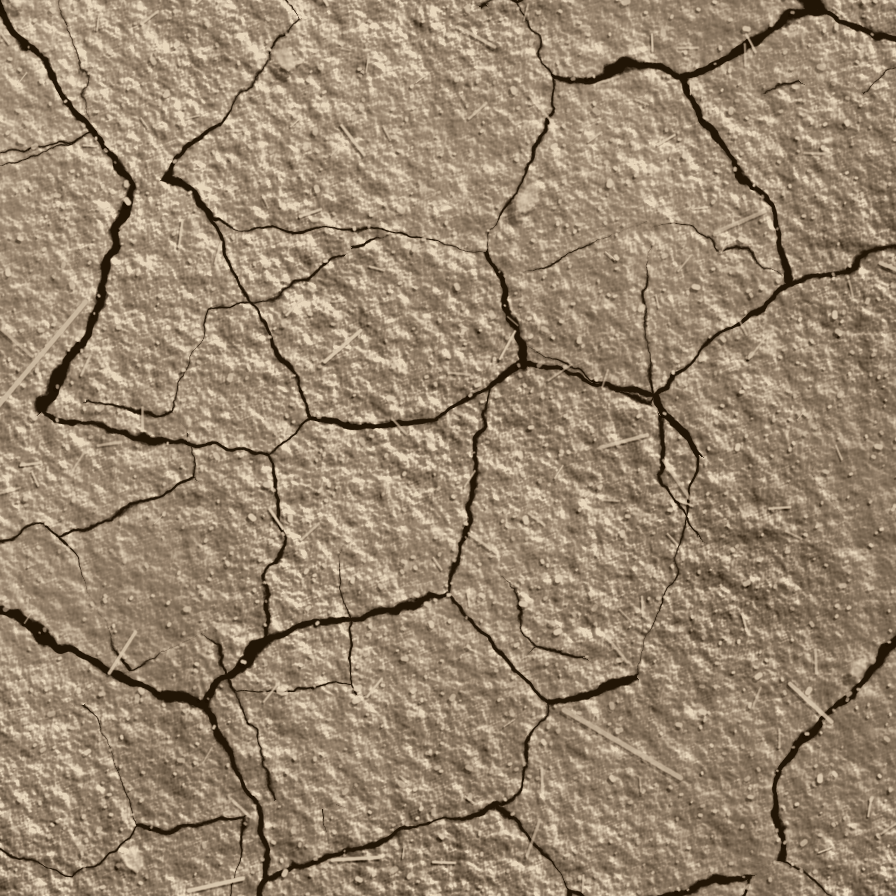
Write a WebGL 2 fragment shader that draws this texture.

```glsl
#version 300 es
precision highp float;

uniform vec2 u_resolution;
out vec4 fragColor;

// Soil colours, from crack floor to sunlit chaff
const vec3 DARK = vec3(0.16, 0.11, 0.05);
const vec3 MID = vec3(0.61, 0.53, 0.44);
const vec3 PALE = vec3(0.84, 0.77, 0.67);

// Values to tune; lengths are fractions of the canvas
const float BASE_TONE = 0.585;
const float CRACK_TONE = 0.13;
const float LIT_RELIEF = 2.7;
const float SHADED_RELIEF = 1.5;
const float RELIEF_SCALE = 46.0;
const float RELIEF_STEP = 0.003;
const float PLATES = 3.7;
const float PLATE_CRACK = 0.0027;
const float SPLITS = 6.3;
const float SPLIT_CRACK = 0.0015;
const float SOFTNESS = 0.0013;
const vec2 TO_LIGHT = vec2(0.6, 0.8);
const float PI = 3.14159;

vec3 hash3(vec2 p) {
    vec3 q = fract(p.xyx * vec3(0.1031, 0.1030, 0.0973));
    q += dot(q, q.yxz + 33.33);
    return fract((q.xxy + q.yzz) * q.zyx);
}

float noise(vec2 p) {
    vec2 c = floor(p), f = fract(p);
    f = f * f * (3.0 - 2.0 * f);
    float low = mix(hash3(c).x, hash3(c + vec2(1, 0)).x, f.x);
    float high = mix(hash3(c + vec2(0, 1)).x, hash3(c + vec2(1, 1)).x, f.x);
    return mix(low, high, f.y);
}

float fbm(vec2 p) {
    const mat2 TURN = mat2(1.7, 1.3, -1.3, 1.7);
    float sum = 0.0, weight = 0.5;
    for (int i = 0; i < 4; i++) {
        sum += weight * noise(p);
        p = TURN * p + 17.3;
        weight *= 0.5;
    }
    return sum;
}

vec2 site(vec2 cell) {
    return cell + 0.08 + 0.84 * hash3(cell + 40.0).xy;
}

// Signed distance to the cracks between cells; only a share of edges opens
float crackGap(vec2 p, float cells, float share, float halfWidth) {
    vec2 q = p * cells, corner = floor(q), home = corner, toHome = vec2(9.0);
    for (int j = -1; j <= 1; j++)
    for (int i = -1; i <= 1; i++) {
        vec2 cell = corner + vec2(i, j);
        vec2 r = site(cell) - q;
        if (dot(r, r) < dot(toHome, toHome)) { toHome = r; home = cell; }
    }
    float gap = 1.0;
    for (int j = -2; j <= 2; j++)
    for (int i = -2; i <= 2; i++) {
        if (i == 0 && j == 0) continue;
        vec2 cell = home + vec2(i, j);
        float chance = hash3(home + cell + 71.0).x;
        if (chance > share) continue;
        vec2 r = site(cell) - q;
        float d = dot(0.5 * (toHome + r), normalize(r - toHome)) / cells;
        gap = min(gap, d - halfWidth * mix(0.4, 1.7, chance / share));
    }
    return gap;
}

// Scattered capsules: x = lit cover, y = thrown shadow
vec2 scatter(vec2 p, float cells, float density, float halfLength, float halfWidth, float soft) {
    vec2 corner = floor(p * cells), result = vec2(0.0);
    for (int j = -1; j <= 1; j++)
    for (int i = -1; i <= 1; i++) {
        vec2 cell = corner + vec2(i, j);
        vec3 place = hash3(cell + cells);
        if (place.z > density) continue;
        vec3 form = hash3(cell + 57.0 + cells);
        float size = mix(0.45, 1.0, form.y);
        vec2 dir = vec2(cos(PI * form.x), sin(PI * form.x));
        vec2 d = p - (cell + place.xy) / cells;
        vec2 s = d + TO_LIGHT * (halfWidth + 0.0012);
        float reach = halfLength * size;
        float body = length(d - dir * clamp(dot(d, dir), -reach, reach)) - halfWidth * size;
        float shadow = length(s - dir * clamp(dot(s, dir), -reach, reach)) - halfWidth * size;
        vec2 cover = 1.0 - smoothstep(-soft, soft, vec2(body, shadow));
        result = max(result, cover * mix(0.55, 1.0, form.z));
    }
    return result;
}

void lay(inout float tone, vec2 piece, float pieceTone) {
    tone -= 0.22 * piece.y * (1.0 - piece.x);
    tone = mix(tone, pieceTone, piece.x);
}

void main() {
    float side = min(u_resolution.x, u_resolution.y);
    vec2 p = gl_FragCoord.xy / side;
    float soft = max(SOFTNESS, 0.75 / side);

    // Ragged coordinates for cracks and stones
    vec2 bend = vec2(fbm(p * 7.0 + 3.0), fbm(p * 7.0 + 31.0)) - 0.47;
    vec2 chip = vec2(fbm(p * 50.0), fbm(p * 50.0 + 9.0)) - 0.47;
    vec2 ragged = p + 0.085 * bend + 0.012 * chip;

    // Soil: slanting light, broad stains and fine relief
    float tone = BASE_TONE - 0.13 * dot(p - 0.5, vec2(0.6, -0.6));
    tone += 0.2 * (fbm(p * 5.0 + 60.0) - 0.47);
    float slope = fbm(p * RELIEF_SCALE) - fbm((p + TO_LIGHT * RELIEF_STEP) * RELIEF_SCALE);
    float roughness = mix(0.6, 1.4, noise(p * 6.0 + 12.0));
    tone += roughness * slope * (slope > 0.0 ? LIT_RELIEF : SHADED_RELIEF);

    // Cracks: wide plate borders and thin, fading splits
    float taper = fbm(p * 18.0 + 5.0) - 0.47;
    float plateGap = crackGap(ragged, PLATES, 0.85, PLATE_CRACK) + 0.005 * taper;
    float fade = 0.005 * smoothstep(0.45, 0.75, noise(p * 6.0 + 80.0));
    float splitGap = crackGap(ragged + 5.0, SPLITS, 0.38, SPLIT_CRACK) + 0.003 * taper + fade;
    float gap = min(plateGap, splitGap);
    tone += 0.05 * (1.0 - smoothstep(0.003, 0.014, gap));
    tone -= 0.1 * (1.0 - smoothstep(0.0, 0.004, gap));
    tone = mix(CRACK_TONE, tone, smoothstep(-soft, soft, gap));

    // Loose matter: crumbs, chaff, straw and stones
    lay(tone, scatter(p, 62.0, 0.36, 0.0008, 0.0021, soft), 0.86);
    lay(tone, scatter(p, 27.0, 0.36, 0.002, 0.0032, soft), 0.86);
    lay(tone, scatter(p, 17.0, 0.3, 0.013, 0.0015, soft), 0.86);
    lay(tone, scatter(p, 7.0, 0.42, 0.032, 0.0024, soft), 0.85);
    lay(tone, scatter(p, 3.6, 0.32, 0.08, 0.003, soft), 0.8);
    vec2 lumpy = p + 0.02 * bend + 0.012 * chip;
    lay(tone, scatter(lumpy, 5.0, 0.25, 0.006, 0.014, 2.0 * soft), 0.84 + slope);

    // Tone to colour
    vec3 colour = mix(DARK, MID, clamp((tone - DARK.r) / (MID.r - DARK.r), -0.1, 1.0));
    colour = mix(colour, PALE, clamp((tone - MID.r) / (PALE.r - MID.r), 0.0, 1.3));
    fragColor = vec4(colour, 1.0);
}
```
